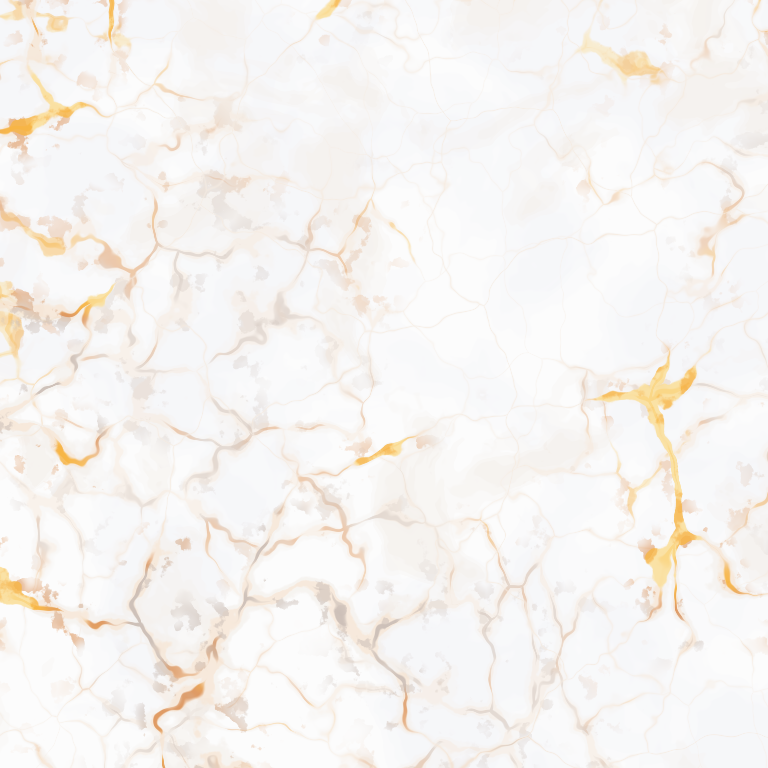
Give the GLSL for this texture, as a Shadertoy shader.

```glsl
const vec3 WHITE = vec3(0.988, 0.988, 0.988);
const vec3 COOL = vec3(0.966, 0.968, 0.978);
const vec3 BEIGE = vec3(0.958, 0.942, 0.925);
const vec3 PEACH = vec3(0.970, 0.890, 0.810);
const vec3 TAUPE = vec3(0.800, 0.750, 0.720);
const vec3 COPPER = vec3(0.870, 0.590, 0.370);
const vec3 GOLD = vec3(0.970, 0.710, 0.270);
const vec3 PALE_GOLD = vec3(0.985, 0.870, 0.580);

// Integer hash: two random values per lattice cell
vec2 hash2(vec2 cell, float seed) {
    uvec3 v = uvec3(ivec3(vec3(cell, seed))) * 1664525u + 12345u;
    for (int i = 0; i < 2; i++) {
        v.x += v.y * v.z;
        v.y += v.z * v.x;
        v.z += v.x * v.y;
        v ^= v >> 16u;
    }
    return vec2(v.xy & 0xffffu) / 65535.0;
}

float noise(vec2 p, float seed) {
    vec2 i = floor(p), f = fract(p);
    f = f * f * (3.0 - 2.0 * f);
    float low = mix(hash2(i, seed).x, hash2(i + vec2(1, 0), seed).x, f.x);
    float high = mix(hash2(i + vec2(0, 1), seed).x, hash2(i + 1.0, seed).x, f.x);
    return mix(low, high, f.y);
}

float fbm(vec2 p, float seed) {
    float sum = 0.0, amplitude = 0.516;
    for (int i = 0; i < 5; i++) {
        sum += amplitude * noise(p, seed);
        p = mat2(1.6, 1.2, -1.2, 1.6) * p + 7.3;
        amplitude *= 0.5;
    }
    return sum;
}

vec2 warp(vec2 p, float amount, float seed) {
    vec2 bend = vec2(fbm(p * 5.0, seed), fbm(p * 5.0, seed + 1.0)) - 0.5;
    return p + amount * bend;
}

// Distance to the nearest border between Voronoi cells
float borderDistance(vec2 p, float seed) {
    vec2 cell = floor(p), nearCell = cell, nearest = vec2(9.0);
    for (int y = -1; y <= 1; y++)
    for (int x = -1; x <= 1; x++) {
        vec2 c = cell + vec2(x, y);
        vec2 r = c + hash2(c, seed) - p;
        if (dot(r, r) < dot(nearest, nearest)) { nearest = r; nearCell = c; }
    }
    float d = 9.0;
    for (int y = -2; y <= 2; y++)
    for (int x = -2; x <= 2; x++) {
        vec2 c = nearCell + vec2(x, y);
        vec2 r = c + hash2(c, seed) - p;
        vec2 gap = r - nearest;
        if (dot(gap, gap) > 1e-5) d = min(d, dot(0.5 * (r + nearest), normalize(gap)));
    }
    return d;
}

float band(float d, float width, float blur) {
    return 1.0 - smoothstep(width - blur, width + blur, d);
}

// Flat watercolour steps with narrow soft rims
float washSteps(float v, float start, float gap) {
    float sum = 0.0;
    for (int i = 0; i < 3; i++) {
        float edge = start + gap * float(i);
        sum += smoothstep(edge - 0.008, edge + 0.008, v);
    }
    return sum / 3.0;
}

vec3 addVeins(vec3 color, vec2 p, float scale, float strength, float seed, float pixel) {
    float d = borderDistance(warp(p, 0.26, seed) * scale, seed + 2.0) / scale;
    float presence = smoothstep(0.40, 0.62, fbm(p * 4.5, seed + 3.0));
    float breaks = smoothstep(0.30, 0.65, noise(p * 32.0, seed + 4.0));
    float richness = fbm(p * 6.0, seed + 5.0);
    float grain = fbm(p * 38.0, seed + 6.0);

    // Pale stain around the crack
    float stain = band(d, 0.028 * presence * grain + 0.001, 0.003);
    color = mix(color, BEIGE, 0.75 * strength * stain);
    float blush = band(d, 0.024 * presence * (grain - 0.22), 0.002);
    color = mix(color, PEACH, 0.65 * strength * blush);

    // Scattered mineral flecks
    float fleck = smoothstep(0.64, 0.70, grain) * band(d, 0.035, 0.015) * presence;
    color = mix(color, mix(TAUPE, COPPER, smoothstep(0.4, 0.6, richness)), 0.6 * strength * fleck);

    // Broken thin line, then pools of gold
    vec3 ink = mix(TAUPE, COPPER, smoothstep(0.36, 0.48, richness));
    ink = mix(ink, GOLD, smoothstep(0.48, 0.60, richness));
    float line = band(d, 0.0030 * presence * breaks, 0.0006 + 0.5 * pixel);
    color = mix(color, ink, strength * presence * breaks * line);
    float poolWidth = 0.020 * smoothstep(0.57, 0.72, richness) * presence * (0.3 + grain);
    float pool = band(d, poolWidth, 0.0010 + 0.5 * pixel) * smoothstep(0.001, 0.004, poolWidth);
    return mix(color, mix(PALE_GOLD, GOLD, smoothstep(0.42, 0.56, grain)), 0.85 * strength * pool);
}

void mainImage(out vec4 fragColor, in vec2 fragCoord) {
    vec2 p = fragCoord / iResolution.y;
    float pixel = 1.0 / iResolution.y;

    // Faint cool and warm clouds
    vec3 color = mix(WHITE, COOL, washSteps(fbm(warp(p, 0.2, 60.0) * 5.0, 62.0), 0.48, 0.06));
    color = mix(color, BEIGE, 0.8 * washSteps(fbm(warp(p, 0.3, 70.0) * 7.0, 72.0), 0.59, 0.05));

    // Fine crackle beneath the main veins
    color = addVeins(color, p, 9.0, 0.45, 20.0, pixel);
    color = addVeins(color, p, 4.6, 0.95, 40.0, pixel);
    fragColor = vec4(color, 1.0);
}
```
